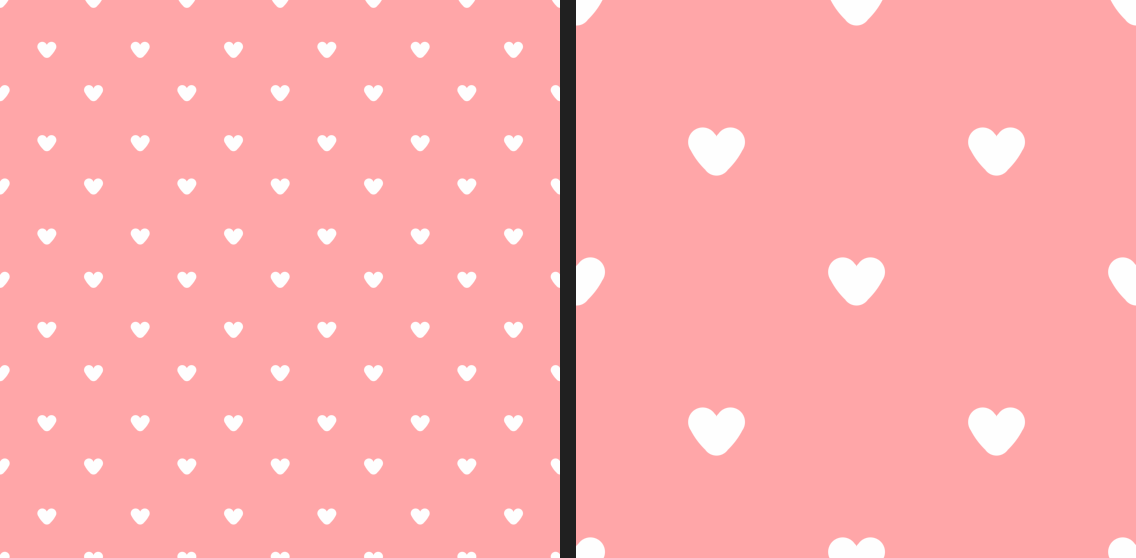
Left, the full canvas; right, a detail of the centre.
Write a Shadertoy shader that draws this pattern.

```glsl
const vec3 PINK = vec3(1.0, 0.651, 0.659);
const vec3 WHITE = vec3(0.995);
const float COLUMNS = 6.0;                      // repeats across the canvas
const vec2 ORIGIN = vec2(0.002, -0.002);        // first heart, from the top left
const vec2 STAGGER = vec2(0.5, 0.536);          // second lattice, slightly low

// Heart proportions, in cells
const vec2 LOBE = vec2(0.0495, 0.0339);
const vec2 TIP = vec2(0.0, -0.0365);
const float LOBE_RADIUS = 0.052;
const float TIP_RADIUS = 0.0495;
const float BULGE = 0.0035;

// Mirrored capsule with plump sides, running from lobe to tip
float heartDistance(vec2 p) {
    p.x = abs(p.x);
    vec2 axis = TIP - LOBE;
    float t = clamp(dot(p - LOBE, axis) / dot(axis, axis), 0.0, 1.0);
    float radius = mix(LOBE_RADIUS, TIP_RADIUS, t) + BULGE * 4.0 * t * (1.0 - t);
    return length(p - LOBE - axis * t) - radius;
}

// Nearest cell centre becomes the local origin
vec2 repeatCell(vec2 p) {
    return fract(p + 0.5) - 0.5;
}

void mainImage(out vec4 fragColor, in vec2 fragCoord) {
    float pixel = COLUMNS / iResolution.x;
    vec2 p = vec2(fragCoord.x, iResolution.y - fragCoord.y) * pixel - ORIGIN;

    // Two interleaved lattices of hearts
    float d = 1.0;
    for (int i = 0; i < 2; i++) {
        vec2 local = repeatCell(p - STAGGER * float(i));
        d = min(d, heartDistance(vec2(local.x, -local.y)));
    }

    float coverage = 1.0 - smoothstep(-0.75 * pixel, 0.75 * pixel, d);
    fragColor = vec4(mix(PINK, WHITE, coverage), 1.0);
}
```
